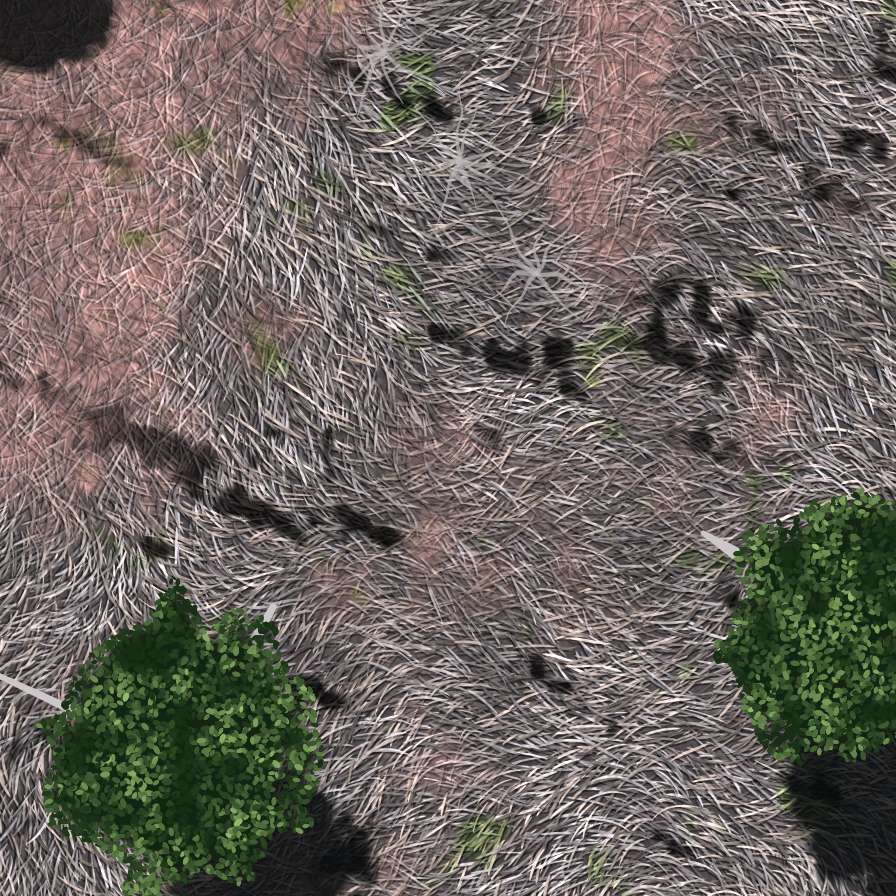
Reproduce this texture procedurally as a WebGL 2 fragment shader.

```glsl
#version 300 es
precision highp float;
// Flattened dry grass over reddish soil, seen from above, with two leafy bushes.
uniform vec2 u_resolution;
out vec4 fragColor;

vec4 hash4(vec2 p) {
  vec4 q = fract(p.xyxy * vec4(.1031, .1030, .0973, .1099));
  q += dot(q, q.wzxy + 33.33);
  return fract((q.xxyz + q.yzzw) * q.zywx);
}

float noise(vec2 p) {
  vec2 i = floor(p), f = fract(p);
  f = f * f * (3. - 2. * f);
  return mix(mix(hash4(i).x, hash4(i + vec2(1, 0)).x, f.x),
             mix(hash4(i + vec2(0, 1)).x, hash4(i + vec2(1, 1)).x, f.x), f.y);
}

float fbm(vec2 p) {
  return .55 * noise(p) + .28 * noise(p * 2.1 + 7.) + .17 * noise(p * 4.3 + 19.);
}

mat2 rotation(float a) { return mat2(cos(a), -sin(a), sin(a), cos(a)); }

// Antialiased coverage of a signed distance in canvas units
float cover(float d) {
  float px = .7 / u_resolution.y;
  return 1. - smoothstep(-px, px, d);
}

// Tapered stick from a to b
float stick(vec2 p, vec2 a, vec2 b, float rootWidth, float tipWidth) {
  vec2 ab = b - a;
  float t = clamp(dot(p - a, ab) / dot(ab, ab), 0., 1.);
  return cover(length(p - a - ab * t) - mix(rootWidth, tipWidth, t));
}

// Ragged elliptical cast shadow
float shade(vec2 p, vec2 centre, vec2 radius) {
  float d = length((p - centre) / radius) + .5 * (fbm(p * 28.) - .5);
  return 1. - smoothstep(.85, 1.08, d);
}

// Direction in which the grass lies
float flow(vec2 p) {
  return -.4 + 2.2 * (noise(p * 3.4 + 4.) - .5) + .8 * (noise(p * 9.) - .5)
         - 1.1 * smoothstep(.35, 0., p.x);
}

vec3 drawGrass(vec2 p, vec3 col, float bare) {
  float size = .031, lie = flow(p);
  float light = mix(.72, 1.3, fbm(p * 11. + 31.));
  for (int i = 0; i < 16; i++) {
    float layer = float(i);
    vec2 q = p / size + layer * vec2(5.37, 9.71);
    for (int n = 0; n < 9; n++) {
      vec2 id = floor(q) + vec2(n % 3, n / 3) - 1.;
      vec4 h = hash4(id + layer * 23.);
      float tone = fract(h.x * 37. + h.w * 17.);
      vec2 d = rotation(lie + (h.z - .5) * mix(1.4, 2.8, bare)) * (q - id - h.xy);
      d.y += (tone - .5) * .3 * d.x * d.x;
      float span = .35 + .55 * h.w;
      float taper = 1. - d.x * d.x / (span * span);
      if (taper <= 0.) continue;
      float width = mix(.026, .058, h.y) * sqrt(taper) * mix(1., .75, bare);
      float opacity = mix(.92, .5, bare) * smoothstep(0., .3, taper);
      col *= 1. - .36 * opacity * cover((abs(d.y + .075) - width) * size);
      vec3 straw = mix(vec3(.98, .99, 1.04), vec3(1.07, .99, .93), h.z);
      straw *= mix(.29, .83, tone) * light;
      col = mix(col, straw, opacity * cover((abs(d.y) - width) * size));
    }
  }
  return col;
}

// Outline of a bush: below one inside
float bushReach(vec2 p, vec2 centre, vec2 radius) {
  return length((p - centre) / radius) + .3 * (noise(p * 26.) - .5);
}

vec3 drawBush(vec2 p, vec3 col, vec2 centre, vec2 radius) {
  if (length((p - centre) / radius) > 1.4) return col;
  float size = .014;
  float body = bushReach(p, centre, radius);
  col = mix(col, vec3(.08, .14, .07), 1. - smoothstep(.82, .95, body));
  for (int i = 0; i < 8; i++) {
    float layer = float(i);
    vec2 shift = layer * vec2(3.31, 7.73), q = p / size + shift;
    for (int n = 0; n < 9; n++) {
      vec2 id = floor(q) + vec2(n % 3, n / 3) - 1.;
      vec4 h = hash4(id + layer * 41. + 300.);
      vec2 root = (id + h.xy - shift) * size;
      if (bushReach(root, centre, radius) > 1. || h.w < .25) continue;
      vec2 d = rotation(h.z * 6.283) * (q - id - h.xy);
      float leaf = cover((length(d * vec2(1., 1.7)) - .2 - .2 * h.w) * size);
      float clump = smoothstep(.1, .7, noise(root * 34. + 11.));
      float light = h.y * clump * (.65 + .07 * layer);
      vec3 green = mix(vec3(.09, .18, .08), vec3(.52, .67, .38), light);
      col = mix(col, green, leaf);
    }
  }
  return col;
}

void main() {
  vec2 p = gl_FragCoord.xy / u_resolution;

  // Soil, then grass that thins out where it is bare
  float bare = .9 * smoothstep(.44, .9, fbm(p * 6. + 2.) + .3 * (p.y - p.x) + .2 * (noise(p * 30.) - .5));
  vec3 soil = mix(vec3(.4, .34, .33), vec3(.78, .65, .63), fbm(p * 80.));
  vec3 col = drawGrass(p, mix(vec3(.26, .25, .26), soil, bare), bare);
  col = mix(col, col * vec3(1.1, .99, .97), bare);
  col = (col * 1.06 + .025) * (.85 + .3 * noise(p * 250.)) * vec3(1.02, .985, .985);

  // Dark hollows between the clumps and a few green weeds
  float hollow = noise(rotation(-.4) * p * vec2(9., 26.) + 3.) + .35 * (noise(p * 60.) - .5);
  col *= 1. - .75 * smoothstep(.78, 1., hollow) * (1. - .5 * bare);
  float weeds = smoothstep(.68, .85, fbm(p * 13. + 50.));
  col = mix(col, col * vec3(.78, .92, .65), weeds);

  // Pale dead twigs spreading from three roots
  for (int i = 0; i < 27; i++) {
    float tuft = float(i / 9);
    vec4 h = hash4(vec2(i, 71));
    vec2 root = vec2(.595 - .085 * tuft, .7 + .12 * tuft);
    float a = float(i % 9) * .7 + h.x;
    vec2 tip = root + (.035 + .06 * h.y) * vec2(cos(a), sin(a));
    vec2 bent = p + .012 * (vec2(noise(p * 40.), noise(p * 40. + 9.)) - .5);
    col = mix(col, vec3(.75, .72, .73), .7 * stick(bent, root, tip, .0022, .0006));
  }

  // Cast shadows, stakes and bushes
  vec2 leftBush = vec2(.2, .167), rightBush = vec2(.935, .3);
  float dark = shade(p, vec2(.03, 1.), vec2(.1, .08));
  dark = max(dark, shade(p, leftBush + vec2(.09, -.13), vec2(.12, .1)));
  dark = max(dark, shade(p, rightBush + vec2(.05, -.17), vec2(.11, .13)));
  col = mix(col, col * .18 + vec3(.025, .035, .04), dark);
  vec3 wood = vec3(.8, .78, .79);
  col = mix(col, wood, stick(p, vec2(-.01, .25), vec2(.09, .203), .003, .005));
  col = mix(col, wood, stick(p, vec2(.27, .26), vec2(.305, .323), .007, .004));
  col = mix(col, wood, stick(p, vec2(.785, .405), vec2(.82, .383), .003, .007));
  col = drawBush(p, col, leftBush, vec2(.145, .165));
  col = drawBush(p, col, rightBush, vec2(.125, .15));

  fragColor = vec4(clamp(col, 0., 1.), 1.);
}
```
